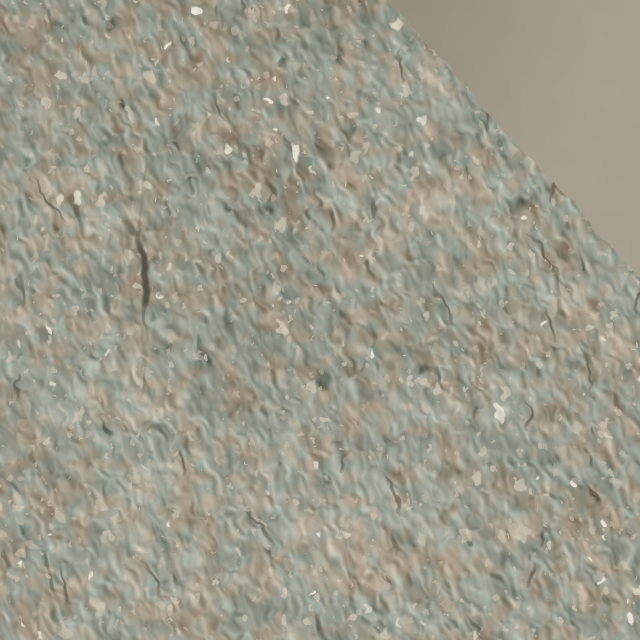
This texture is drawn by a Shadertoy shader. Its source:

```glsl
// Grey-green sandstone slab with a slanted edge against a smooth, plain backdrop.
// Leaning value noise, lit as a relief, gives the rough grain; jittered cells
// scatter pale mineral chips and short cracks over it.

const vec3  STONE_TINT    = vec3(0.0, -0.010, -0.063);
const vec3  GREEN_TINT    = vec3(-0.030, 0.008, 0.012);
const vec3  WARM_TINT     = vec3(0.034, -0.006, -0.026);
const vec3  CHIP_CREAM    = vec3(0.80, 0.77, 0.70);
const vec3  CHIP_PINK     = vec3(0.77, 0.70, 0.63);
const vec3  CHIP_WHITE    = vec3(0.91, 0.89, 0.83);
const vec3  CRACK_DARK    = vec3(0.31, 0.30, 0.25);
const vec3  BACKDROP_DIM  = vec3(0.585, 0.555, 0.495);
const vec3  BACKDROP_LIT  = vec3(0.655, 0.625, 0.565);
const vec2  EDGE_POINT    = vec2(0.605, 1.0);
const vec2  EDGE_NORMAL   = vec2(0.740, 0.672);
const float STONE_TONE    = 0.615;
const float GRAIN_LEAN    = 0.32;
const vec2  GRAIN_SCALE   = vec2(105.0, 62.0);
const float RELIEF_GAIN   = 0.19;
const float CHIP_CELLS    = 46.0;
const float SPECK_CELLS   = 85.0;
const float CRACK_CELLS   = 8.0;

float hash(vec2 p) {
    return fract(sin(dot(p, vec2(127.1, 311.7))) * 43758.5453);
}

vec2 hash2(vec2 p) {
    return vec2(hash(p), hash(p + 37.3));
}

float noise(vec2 p) {
    vec2 cell = floor(p), f = fract(p);
    f = f * f * (3.0 - 2.0 * f);
    return mix(mix(hash(cell), hash(cell + vec2(1, 0)), f.x),
               mix(hash(cell + vec2(0, 1)), hash(cell + vec2(1, 1)), f.x), f.y);
}

// Two octaves of noise, the second one turned to hide the lattice
float roughness(vec2 p) {
    vec2 turned = mat2(0.8, 0.6, -0.6, 0.8) * p;
    return 0.6 * noise(p) + 0.4 * noise(turned * 1.6 + 17.0);
}

// Scattered chips: x is the coverage, y a random value per chip
vec2 chips(vec2 uv, float cells, float chance, float seed) {
    vec2 p = uv * cells, best = vec2(0.0);
    p += 0.55 * (vec2(noise(p * 2.3 + seed), noise(p * 2.3 + seed + 51.0)) - 0.5);
    for (int j = -1; j <= 1; j++)
    for (int i = -1; i <= 1; i++) {
        vec2 cell = floor(p) + vec2(i, j);
        vec2 id = cell + seed;
        vec2 d = p - cell - 0.15 - 0.7 * hash2(id);
        d.x += d.y * 0.5 * (hash(id + 5.1) - 0.3);
        d.y *= mix(0.6, 1.05, hash(id + 9.7));
        float size = hash(id + 2.9);
        float radius = mix(0.13, 0.40, size * size);
        float cover = 1.0 - smoothstep(radius - 0.09, radius + 0.09, length(d));
        cover *= step(hash(id + 13.3), chance);
        if (cover > best.x) best = vec2(cover, hash(id + 21.7));
    }
    return best;
}

// Short, steep cracks, one at most in each cell
float cracks(vec2 uv) {
    vec2 p = uv * CRACK_CELLS;
    p.x += 0.14 * (noise(uv * 45.0) - 0.5) + 0.05 * (noise(uv * 110.0) - 0.5);
    float dark = 0.0;
    for (int j = -1; j <= 1; j++)
    for (int i = -1; i <= 1; i++) {
        vec2 cell = floor(p) + vec2(i, j);
        vec2 d = p - cell - hash2(cell + 71.0);
        d.x += d.y * mix(-0.25, 0.75, hash(cell + 3.3));
        float reach = mix(0.12, 0.30, hash(cell + 6.1));
        float taper = max(0.0, 1.0 - abs(d.y) / reach);
        float line = 1.0 - smoothstep(0.005, 0.036, abs(d.x));
        dark = max(dark, line * sqrt(taper) * step(hash(cell + 8.8), 0.42));
    }
    return dark;
}

// The long crack in the left part, deepest at its middle
float longCrack(vec2 uv) {
    float path = 0.228 + 0.022 * (noise(vec2(uv.y * 16.0, 4.0)) - 0.5)
               + 0.007 * (noise(vec2(uv.y * 70.0, 9.0)) - 0.5);
    float deep = smoothstep(0.505, 0.53, uv.y) * (1.0 - smoothstep(0.60, 0.66, uv.y));
    float faint = smoothstep(0.36, 0.42, uv.y) * (1.0 - smoothstep(0.70, 0.79, uv.y));
    float width = 0.0025 + 0.0035 * deep;
    float line = 1.0 - smoothstep(0.3 * width, 1.4 * width, abs(uv.x - path));
    return line * max(deep, faint * 0.6 * noise(vec2(uv.y * 30.0, 2.0)));
}

vec3 stone(vec2 uv) {
    // Leaning grain, lit from one side
    vec2 p = vec2(uv.x + GRAIN_LEAN * uv.y, uv.y) * GRAIN_SCALE;
    p += 1.1 * (vec2(noise(uv * 60.0), noise(uv * 60.0 + 31.0)) - 0.5);
    float relief = roughness(p) - roughness(p + vec2(0.75, 0.35));
    float tone = STONE_TONE + RELIEF_GAIN * relief;
    tone += 0.15 * (roughness(p * 0.8 + 83.0) - 0.5);
    tone += 0.10 * (noise(uv * 42.0 + 7.0) - 0.5) + 0.05 * (noise(uv * 9.0) - 0.5);
    tone += 0.025 * (0.5 - uv.y);
    tone -= 0.15 * smoothstep(0.68, 0.90, roughness(p * vec2(0.6, 0.5) + 140.0));

    // Greenish and warm patches
    float warmth = 0.6 * noise(uv * 55.0 + 61.0) + 0.4 * noise(uv * 24.0 + 19.0);
    vec3 color = tone + STONE_TINT + mix(GREEN_TINT, WARM_TINT, smoothstep(0.25, 0.85, warmth));

    // Pale chips, large and small
    vec2 chip = chips(uv, CHIP_CELLS, 0.20, 11.0);
    vec2 speck = chips(uv, SPECK_CELLS, 0.17, 47.0);
    vec3 chipColor = mix(CHIP_PINK, CHIP_CREAM, smoothstep(0.1, 0.6, chip.y));
    chipColor = mix(chipColor, CHIP_WHITE, smoothstep(0.80, 0.95, chip.y));
    color = mix(color, mix(CHIP_PINK, CHIP_CREAM, speck.y), speck.x * mix(0.3, 0.8, speck.y));
    color = mix(color, chipColor + 0.08 * relief, chip.x * mix(0.25, 0.95, chip.y));
    return mix(color, CRACK_DARK, max(0.65 * cracks(uv), 0.9 * longCrack(uv)));
}

// Smooth surface behind the slab, lighter to the lower right
vec3 backdrop(vec2 uv) {
    float light = smoothstep(0.0, 0.42, uv.x - 0.6 + 0.35 * (1.0 - uv.y));
    return mix(BACKDROP_DIM, BACKDROP_LIT, light) + 0.012 * (noise(uv * 28.0) - 0.5);
}

void mainImage(out vec4 fragColor, in vec2 fragCoord) {
    vec2 uv = fragCoord / iResolution.xy;
    float edge = dot(uv - EDGE_POINT, EDGE_NORMAL);
    edge += 0.006 * (noise(uv * 70.0) - 0.5) + 0.005 * (noise(uv * 22.0) - 0.5);
    float outside = smoothstep(-0.0018, 0.0018, edge);
    fragColor = vec4(mix(stone(uv), backdrop(uv), outside), 1.0);
}
```
